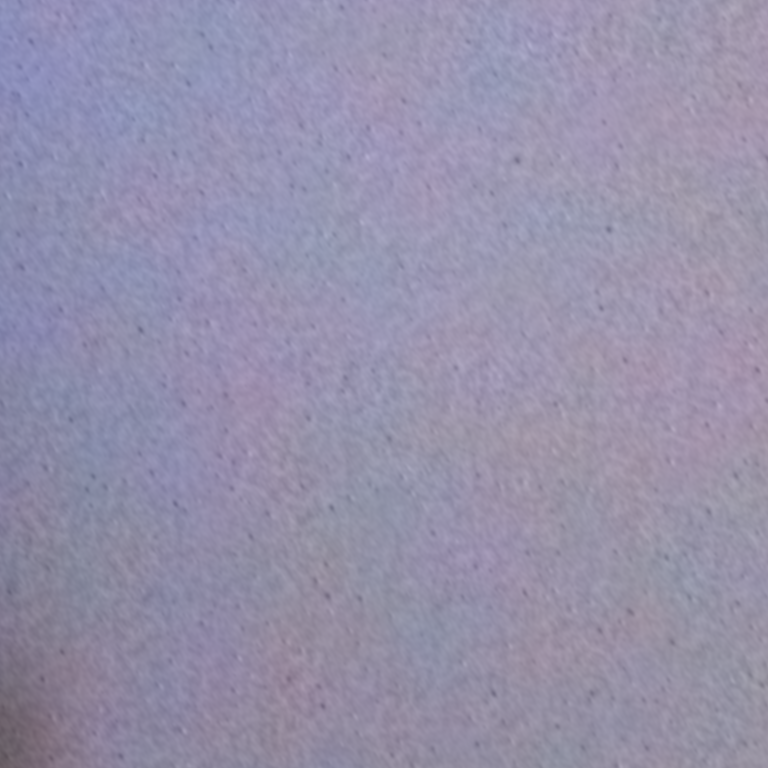
Reproduce this texture procedurally as a WebGL 1 fragment shader.

```glsl
precision highp float;
// Draws a softly lit lavender plaster wall with fine slanted grain and tiny pits.
uniform vec2 u_resolution;

// Large-scale light across the wall
const vec3 TOP_LEFT = vec3(0.560, 0.572, 0.735);
const vec3 TOP_RIGHT = vec3(0.632, 0.588, 0.680);
const vec3 BOTTOM_LEFT = vec3(0.530, 0.513, 0.605);
const vec3 BOTTOM_RIGHT = vec3(0.595, 0.570, 0.632);
const vec3 CORNER_BROWN = vec3(0.400, 0.350, 0.365);
const float CENTRE_GLOW = 0.028;
const float LEFT_SHADE = 0.035;

// Surface relief
const vec2 GRAIN_DIR = vec2(0.57, -0.82);
const vec2 GRAIN_FREQ = vec2(62.0, 98.0);
const float GRAIN_AMOUNT = 0.062;
const float FINE_AMOUNT = 0.034;
const float SOFT_AMOUNT = 0.028;
const float PIT_CELLS = 44.0;
const float PIT_CHANCE = 0.42;
const float PIT_DEPTH = 0.13;
const float RIM_LIGHT = 0.085;

// Faint colour blotches
const vec3 PINK_SHIFT = vec3(0.040, -0.014, 0.004);
const vec3 BLUE_SHIFT = vec3(-0.022, 0.000, 0.036);

vec2 hash2(vec2 p) {
  vec3 q = fract(p.xyx * vec3(0.1031, 0.1030, 0.0973));
  q += dot(q, q.yzx + 33.33);
  return fract((q.xx + q.yz) * q.zy);
}

float cornerSlope(vec2 cell, vec2 offset) {
  float angle = 6.2832 * hash2(cell).x;
  return dot(vec2(cos(angle), sin(angle)), offset);
}

// Gradient noise, centred on zero
float noise(vec2 p) {
  p += 200.0;
  vec2 i = floor(p);
  vec2 f = p - i;
  vec2 w = f * f * f * (f * (f * 6.0 - 15.0) + 10.0);
  vec2 e = vec2(1.0, 0.0);
  float low = mix(cornerSlope(i, f), cornerSlope(i + e, f - e), w.x);
  float high = mix(cornerSlope(i + e.yx, f - e.yx), cornerSlope(i + 1.0, f - 1.0), w.x);
  return mix(low, high, w.y);
}

// Coordinates along and across the slant of the grain
vec2 slant(vec2 p) {
  return vec2(dot(p, GRAIN_DIR), dot(p, vec2(-GRAIN_DIR.y, GRAIN_DIR.x)));
}

vec3 wallLight(vec2 uv) {
  vec3 bottom = mix(BOTTOM_LEFT, BOTTOM_RIGHT, uv.x);
  vec3 top = mix(TOP_LEFT, TOP_RIGHT, uv.x);
  vec3 color = mix(bottom, top, smoothstep(-0.1, 1.1, uv.y));
  vec2 fromGlow = uv - vec2(0.58, 0.62);
  color += CENTRE_GLOW * exp(-5.0 * dot(fromGlow, fromGlow));
  color -= LEFT_SHADE * exp(-uv.x * 11.0) * (1.0 - 0.5 * uv.y);
  float corner = exp(-dot(uv * vec2(13.0, 6.5), uv * vec2(13.0, 6.5)));
  return mix(color, CORNER_BROWN, 0.85 * corner);
}

vec3 blotches(vec2 uv) {
  float pink = noise(uv * 5.0 + 7.0) + 0.5 * noise(uv * 13.0 + 31.0);
  float blue = noise(uv * 6.0 + 53.0) + 0.5 * noise(uv * 15.0 + 71.0);
  return PINK_SHIFT * pink + BLUE_SHIFT * blue;
}

float grain(vec2 uv) {
  vec2 s = slant(uv);
  float relief = GRAIN_AMOUNT * noise(s * GRAIN_FREQ);
  relief += FINE_AMOUNT * noise(s * GRAIN_FREQ * 1.9 + 17.0);
  relief += SOFT_AMOUNT * noise(uv * vec2(36.0, 24.0) + 43.0);
  return relief * (0.9 + 0.5 * noise(uv * 9.0 + 11.0));
}

// Scattered dark pits, each lit along its lower right rim
float pits(vec2 uv) {
  vec2 p = uv * PIT_CELLS;
  vec2 home = floor(p);
  float sum = 0.0;
  for (int y = -1; y <= 1; y++) {
    for (int x = -1; x <= 1; x++) {
      vec2 cell = home + vec2(float(x), float(y));
      vec2 traits = hash2(cell + 307.0);
      vec2 away = p - cell - hash2(cell + 101.0);
      float size = mix(0.10, 0.17, traits.y);
      vec2 d = slant(away) / (size * vec2(1.35, 0.85));
      vec2 r = slant(away - size * vec2(1.5, -0.5)) / (size * vec2(1.4, 0.8));
      float present = step(traits.x, PIT_CHANCE);
      float strength = mix(0.25, 1.0, traits.y * traits.y);
      float lit = fract(traits.x * 37.0);
      sum += present * strength * (RIM_LIGHT * lit * exp(-dot(r, r))
           - PIT_DEPTH * (1.0 - 0.6 * lit) * exp(-dot(d, d)));
    }
  }
  return sum;
}

void main() {
  vec2 uv = gl_FragCoord.xy / u_resolution;
  vec3 color = wallLight(uv) + blotches(uv);
  color += (grain(uv) + pits(uv)) * vec3(1.0, 1.0, 0.96);
  gl_FragColor = vec4(clamp(color, 0.0, 1.0), 1.0);
}
```
